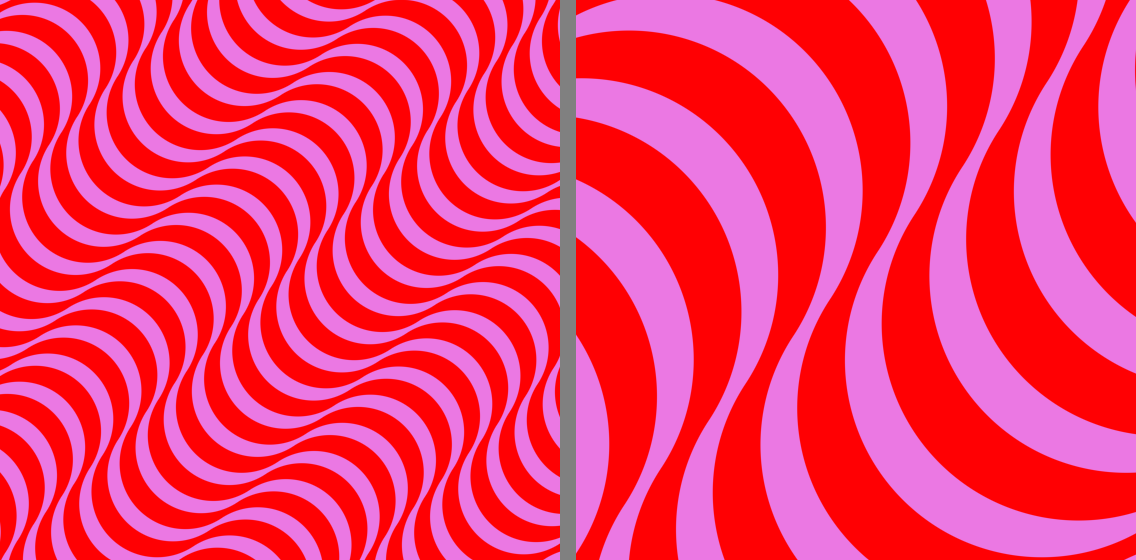
Left: the whole. Right: its middle third, enlarged.
This pattern is drawn by a WebGL 1 fragment shader. Its source:

```glsl
precision highp float;
// Diagonal wavy stripes in red and pink, built from alternating circular arcs.

uniform vec2 u_resolution;

#define RED vec3(1.0, 0.0, 0.01)
#define PINK vec3(0.92, 0.47, 0.89)
#define HALF_WAVE 0.2297     // length of one arc along the wave axis
#define WAVE_START 0.4746    // where a crest arc begins on that axis
#define ARC_RADIUS 0.1172    // slightly over HALF_WAVE / 2, for steep joins
#define STRIPE_PITCH 0.0711  // distance from one pink stripe to the next
#define STRIPE_CENTER 0.0365 // offset of a pink stripe across the axis
#define PINK_SHARE 0.435     // part of the pitch that is pink
#define EDGE_PIXELS 0.75     // half width of the smoothed edge

// Returns the wave height in x and the cosine of its slope in y.
vec2 arcWave(float along) {
    float arc = (along - WAVE_START) / HALF_WAVE;
    float side = 1.0 - 2.0 * mod(floor(arc), 2.0);
    float fromMiddle = (fract(arc) - 0.5) * HALF_WAVE;
    float rise = sqrt(ARC_RADIUS * ARC_RADIUS - fromMiddle * fromMiddle);
    float base = sqrt(ARC_RADIUS * ARC_RADIUS - 0.25 * HALF_WAVE * HALF_WAVE);
    return vec2(side * (rise - base), rise / ARC_RADIUS);
}

// Signed distance to the nearest pink stripe, negative inside.
float stripeDistance(float along, float across) {
    vec2 wave = arcWave(along);
    float shifted = (across - wave.x - STRIPE_CENTER) / STRIPE_PITCH;
    float fromCenter = abs(fract(shifted + 0.5) - 0.5);
    return (fromCenter - 0.5 * PINK_SHARE) * STRIPE_PITCH * wave.y;
}

void main() {
    float size = min(u_resolution.x, u_resolution.y);
    vec2 p = gl_FragCoord.xy / size;

    // Axes from the top left corner: down the diagonal and up to the right
    vec2 q = vec2(p.x, 1.0 - p.y);
    float along = (q.x + q.y) * sqrt(0.5);
    float across = (q.x - q.y) * sqrt(0.5);

    float edge = EDGE_PIXELS / size;
    float pink = 1.0 - smoothstep(-edge, edge, stripeDistance(along, across));
    gl_FragColor = vec4(mix(RED, PINK, pink), 1.0);
}
```
